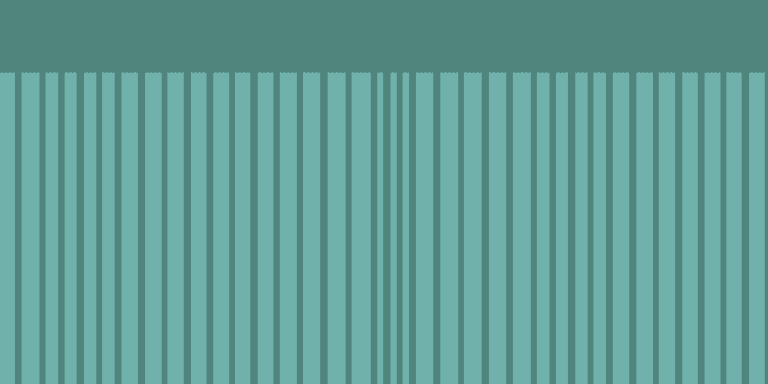
This pattern is drawn by a Shadertoy shader. Its source:

```glsl
// Pale vertical slats of uneven width below a plain dark band, with frayed top ends.

// Lengths are fractions of the canvas height.
const vec3 SLAT_COLOR = vec3(0.44, 0.70, 0.67);
const vec3 DARK_COLOR = vec3(0.31, 0.52, 0.49);
const float SLAT_TOP = 0.811;
const float FRAY_PITCH = 0.0105;
const float FRAY_DEPTH = 0.0035;
const float GAP_WIDTH = 0.0172;
const float GAP_VARIATION = 0.0023;
const float GAP_PHASE_STEP = 2.25;
const float UNIT_START = 0.1107;
const float UNIT_WIDTH = 1.2795;

// Runs of slats in one repeat: count, pitch, bow of the spacing.
const int RUN_COUNT = 5;
const vec3 RUNS[RUN_COUNT] = vec3[RUN_COUNT](
    vec3(4.0, 0.0492, 0.0),
    vec3(6.0, 0.0590, 0.0034),
    vec3(5.0, 0.0625, -0.0057),
    vec3(3.0, 0.0334, 0.0),
    vec3(5.0, 0.0632, 0.0));

float hash(float n) {
    return fract(sin(n * 91.345) * 4375.85);
}

// Coverage of a region whose signed distance is negative inside.
float fill(float dist, float pixel) {
    return clamp(0.5 - dist / pixel, 0.0, 1.0);
}

// Signed distance to the nearest dark gap.
float gapDistance(float x) {
    float local = mod(x - UNIT_START, UNIT_WIDTH);
    float nearest = 1.0;
    float runStart = 0.0;
    float index = 1.0;
    for (int r = 0; r < RUN_COUNT; r++) {
        vec3 run = RUNS[r];
        for (float k = 0.0; k < run.x; k++) {
            float t = k / run.x;
            float center = runStart + k * run.y + run.z * 4.0 * t * (1.0 - t);
            float offset = abs(local - center);
            offset = min(offset, UNIT_WIDTH - offset);
            float width = GAP_WIDTH + GAP_VARIATION * cos(GAP_PHASE_STEP * index);
            nearest = min(nearest, offset - 0.5 * width);
            index += 1.0;
        }
        runStart += run.x * run.y;
    }
    return nearest;
}

// Height of the slat ends, broken into small uneven teeth.
float frayedTop(float x) {
    float tooth = x / FRAY_PITCH;
    float peak = 1.0 - abs(2.0 * fract(tooth) - 1.0);
    return SLAT_TOP + FRAY_DEPTH * (peak * mix(0.6, 1.0, hash(floor(tooth))) - 0.4);
}

void mainImage(out vec4 fragColor, in vec2 fragCoord) {
    vec2 p = fragCoord / iResolution.y;
    float pixel = 1.0 / iResolution.y;

    float slat = 1.0 - fill(gapDistance(p.x), pixel);
    slat *= fill(p.y - frayedTop(p.x), pixel);

    fragColor = vec4(mix(DARK_COLOR, SLAT_COLOR, slat), 1.0);
}
```
